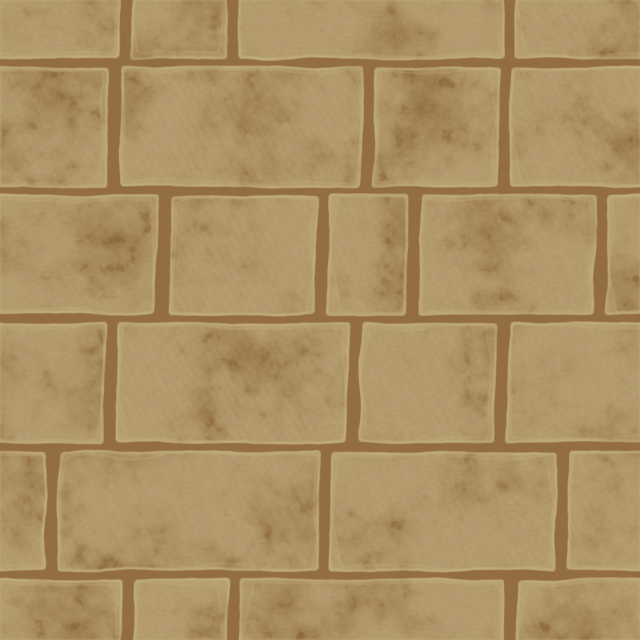
Write a WebGL 2 fragment shader that draws this texture.

```glsl
#version 300 es
precision highp float;

uniform vec2 u_resolution;
out vec4 fragColor;

// Upright joint positions in each of the five courses, bottom to top
const vec4 JOINTS[5] = vec4[5](
  vec4(0.081, 0.507, 0.877, 0.877),
  vec4(0.174, 0.553, 0.784, 0.784),
  vec4(0.255, 0.504, 0.646, 0.939),
  vec4(0.179, 0.575, 0.787, 0.787),
  vec4(0.198, 0.365, 0.797, 0.797));

float hash(vec2 p) {
  return fract(sin(dot(p, vec2(127.1, 311.7))) * 43758.5453);
}

float noise(vec2 p) {
  vec2 i = floor(p), f = fract(p);
  f = f * f * (3.0 - 2.0 * f);
  return mix(mix(hash(i), hash(i + vec2(1, 0)), f.x),
             mix(hash(i + vec2(0, 1)), hash(i + vec2(1, 1)), f.x), f.y);
}

float fbm(vec2 p) {
  float sum = 0.0, amp = 0.5;
  for (int i = 0; i < 5; i++) {
    sum += amp * noise(p);
    p = mat2(1.6, 1.2, -1.2, 1.6) * p + 7.3;
    amp *= 0.5;
  }
  return sum / 0.97;
}

float smoothMin(float a, float b, float k) {
  float h = max(k - abs(a - b), 0.0) / k;
  return min(a, b) - h * h * k * 0.25;
}

// Soft line of the given half width around zero
float line(float d, float width) {
  return 1.0 - smoothstep(0.0, width, abs(d));
}

void main() {
  vec2 uv = gl_FragCoord.xy / u_resolution;
  float aa = 0.7 / min(u_resolution.x, u_resolution.y) + 0.0003;

  // Course, with its upright joints leaning slightly
  float course = floor((uv.y - 0.1016) * 5.0);
  float y = uv.y - 0.1016 - 0.2 * course;
  float x = uv.x - 0.02 * (y - 0.1);
  course = mod(course + 5.0, 5.0);

  // Nearest joint on either side, wrapping around the canvas
  float left = -2.0, right = 2.0;
  for (int i = 0; i < 4; i++) {
    for (int k = -1; k <= 1; k++) {
      float joint = JOINTS[int(course)][i] + float(k);
      if (joint <= x) left = max(left, joint);
      else right = min(right, joint);
    }
  }
  float seed = 40.0 * hash(vec2(floor(fract(left) * 100.0 + 0.5), course));

  // Distance inside the block, each side with its own wobble
  vec4 gap = vec4(x - left, right - x, y, 0.2 - y);
  float d = 1.0;
  for (int i = 0; i < 4; i++) {
    float along = i < 2 ? y : x - left;
    float inset = i < 2 ? 0.0058 : 0.0030;
    vec2 q = vec2(along * 16.0, floor(seed * 9.0) + float(i) * 17.0);
    float wobble = 0.0055 * noise(q) + 0.001 * noise(q * vec2(5.0, 1.0));
    d = smoothMin(d, gap[i] - inset - wobble, 0.007);
  }

  // Stone face: broad stains, grain, pits and hairline scratches
  vec2 p = uv + seed;
  float broad = fbm(p * 9.0);
  float grain = fbm(p * 48.0);
  float stain = smoothstep(0.38, 0.85, 0.72 * broad + 0.28 * grain);
  float pits = smoothstep(0.58, 0.8, grain) * smoothstep(0.4, 0.65, broad);
  float scratch = line(fbm(p * vec2(13.0, 17.0) + 3.0) - 0.5, 0.012)
                * smoothstep(0.45, 0.7, noise(p * 21.0));
  vec3 face = mix(vec3(0.705, 0.61, 0.435), vec3(0.59, 0.46, 0.285), stain);
  face -= vec3(0.05, 0.06, 0.06) * pits + 0.022 * scratch;
  face += 0.022 * (noise(p * 230.0) - 0.5);

  // Pale worn rim, chipped bevels and corner slivers
  vec3 pale = vec3(0.755, 0.68, 0.49);
  float sideGap = min(gap.x, gap.y) - 0.0085;
  float endGap = min(gap.z, gap.w) - 0.006;
  vec2 corner = vec2(step(gap.x, gap.y), step(gap.z, gap.w));
  float cut = 0.024 * hash(corner + floor(seed * 9.0));
  float chip = d - 0.013 * noise(p * 13.0);
  float sliver = sideGap + 0.2 * endGap - cut;
  float bevel = min(chip, sliver);
  float wear = 0.45 + 0.55 * noise(p * 32.0);
  float rim = line(d - 0.0022, 0.0042) * wear;
  face = mix(face, pale, 0.22 * (1.0 - smoothstep(-0.002, 0.002, bevel)));
  face = mix(face, pale, 0.35 * line(bevel, 0.0025) * wear);
  face = mix(face, pale, 0.85 * rim);

  // Faint light border where the tile meets itself
  vec2 border = min(uv, 1.0 - uv);
  face = mix(face, pale, 0.35 * line(min(border.x, border.y), 0.004));

  // Flat earthy mortar between the blocks
  vec3 mortar = vec3(0.58, 0.43, 0.26) + 0.012 * (fbm(uv * 30.0) - 0.5);
  fragColor = vec4(mix(mortar, face, smoothstep(-aa, aa, d)), 1.0);
}
```
